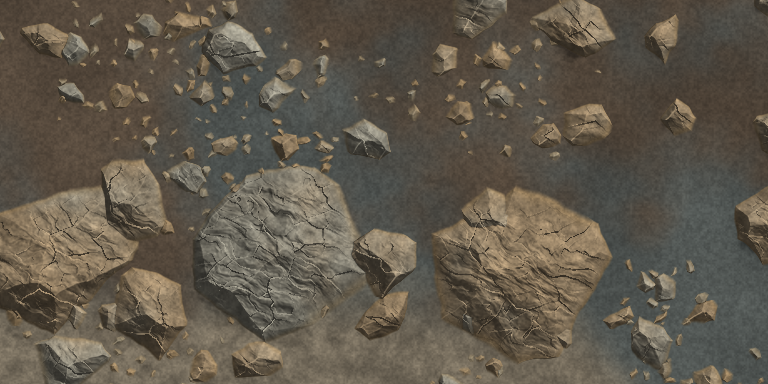
This texture is drawn by a Shadertoy shader. Its source:

```glsl
// Weathered boulders and broken slabs standing in murky shallow water, seen from above.
// Each rock is a height field cut by random planes; scattered layers of them are
// roughened with tilted facets and strata, then lit from the upper right with cast shadows.

#define LIGHT normalize(vec3(0.45, 0.62, 0.62))
#define WATER_BLUE vec3(0.315, 0.335, 0.325)
#define WATER_BROWN vec3(0.335, 0.285, 0.235)
#define SAND vec3(0.445, 0.410, 0.350)
#define ROCK_GREY vec3(0.570, 0.555, 0.500)
#define ROCK_TAN vec3(0.610, 0.525, 0.410)
#define OCHRE vec3(0.560, 0.440, 0.260)
#define SLAB_RADIUS 0.27
#define BOULDER_CELL 0.27
#define ROUGHNESS 0.20
#define GRAIN 0.16
#define TAU 6.28319

float hash(vec2 p) {
    vec3 q = fract(p.xyx * 0.1031);
    q += dot(q, q.yzx + 33.33);
    return fract((q.x + q.y) * q.z);
}

vec2 hash2(vec2 p) { return vec2(hash(p), hash(p + 47.3)); }

float noise(vec2 p) {
    vec2 i = floor(p), f = fract(p);
    f = f * f * (3.0 - 2.0 * f);
    return mix(mix(hash(i), hash(i + vec2(1, 0)), f.x),
               mix(hash(i + vec2(0, 1)), hash(i + vec2(1, 1)), f.x), f.y);
}

float fbm(vec2 p) {
    float sum = 0.0, amp = 0.53;
    for (int i = 0; i < 4; i++) {
        sum += amp * noise(p);
        p = mat2(1.6, 1.2, -1.2, 1.6) * p + 11.7;
        amp *= 0.5;
    }
    return sum;
}

// Height of one rock: steep side planes, then gentle crown planes
float rock(vec2 q, float r, float seed) {
    if (dot(q, q) > 2.2 * r * r) return -1.0;
    float turn = TAU * seed;
    q = mat2(cos(turn), sin(turn), -sin(turn), cos(turn)) * q;
    q.y *= 1.0 + 0.5 * hash(vec2(seed * 83.1, 5.0));
    float h = r;
    for (int i = 0; i < 11; i++) {
        vec2 rnd = hash2(vec2(float(i) * 7.1 + 1.0, seed * 91.7));
        bool side = i < 7;
        float a = side ? (float(i) + 0.75 * rnd.x) * TAU / 7.0 : TAU * rnd.x;
        float along = dot(q, vec2(cos(a), sin(a)));
        float plane = side ? (r * mix(0.7, 1.0, rnd.y) - along) * mix(0.9, 2.3, fract(rnd.y * 9.0))
                           : r * 0.5 - along * mix(0.25, 0.8, rnd.y);
        h = min(h, plane);
    }
    return h;
}

// Highest rock at p: x = height above water, y = seed of that rock
vec2 rocks(vec2 p) {
    vec2 best = vec2(0.0);
    p += 0.045 * (vec2(fbm(p * 7.0), fbm(p * 7.0 + 31.0)) - 0.5);
    // Row of wide slabs along the lower shore
    for (int i = 0; i < 3; i++) {
        float seed = hash(vec2(float(i) + 3.0, 8.0));
        vec2 centre = vec2(0.13 + 0.62 * float(i), 0.30 + 0.14 * (seed - 0.5));
        float h = 0.6 * rock(p - centre, SLAB_RADIUS, seed);
        if (h > best.x) best = vec2(h, seed);
    }
    // Boulders, stones and pebbles, thinned out along the open channel
    float cell = BOULDER_CELL;
    for (int layer = 0; layer < 3; layer++) {
        vec2 home = floor(p / cell);
        for (int k = 0; k < 9; k++) {
            vec2 id = home + vec2(k % 3 - 1, k / 3 - 1);
            vec2 key = id + float(layer) * 37.0 + 5.0;
            vec2 centre = (id + 0.5 + 0.6 * (hash2(key) - 0.5)) * cell;
            float channel = abs(centre.y - 0.72 + 0.1 * centre.x * centre.x);
            float chance = layer == 0 ? 0.25 + 0.6 * smoothstep(0.03, 0.18, channel)
                                      : 0.7 * smoothstep(0.4, 0.75, noise(centre * 4.0 + 9.0));
            float seed = hash(key + 19.0);
            if (hash(key + 71.0) > chance) continue;
            float h = rock(p - centre, cell * mix(0.22, 0.5, hash(key + 53.0)), seed);
            if (h > best.x) best = vec2(h, seed);
        }
        cell *= 0.42;
    }
    return best;
}

// Randomly tilted plates of a Voronoi pattern
float facets(vec2 p) {
    vec2 home = floor(p), nearest = vec2(9.0), owner = home;
    for (int k = 0; k < 9; k++) {
        vec2 id = home + vec2(k % 3 - 1, k / 3 - 1);
        vec2 d = p - id - hash2(id);
        if (dot(d, d) < dot(nearest, nearest)) { nearest = d; owner = id; }
    }
    return dot(nearest, hash2(owner + 13.0) - 0.5);
}

vec2 surface(vec2 p) {
    vec2 s = rocks(p);
    vec2 q = mat2(0.85, 0.53, -0.53, 0.85) * p + 0.09 * fbm(p * 9.0);
    float detail = facets(q * vec2(6.0, 12.0)) / 9.0 + facets(q * vec2(17.0, 30.0)) / 24.0
                 + 0.10 * (fbm(q * vec2(14.0, 34.0)) - 0.5);
    s.x += ROUGHNESS * detail * smoothstep(0.0, 0.04, s.x);
    return s;
}

void mainImage(out vec4 fragColor, in vec2 fragCoord) {
    vec2 p = fragCoord / iResolution.y;
    float e = 0.004;
    vec2 s = surface(p);
    vec3 n = normalize(vec3(s.x - surface(p + vec2(e, 0)).x, s.x - surface(p + vec2(0, e)).x, e));

    // Cast shadow
    vec2 toward = normalize(LIGHT.xy);
    float block = 0.0;
    for (int i = 1; i < 8; i++) {
        float t = 0.017 * float(i);
        block = max(block, rocks(p + toward * t).x - s.x - t * 0.8);
    }
    float lit = 1.0 - smoothstep(0.002, 0.03, block);

    // Water and sandy shore
    float cloud = fbm(p * 3.0 + 4.0), mottle = fbm(p * 24.0);
    float brown = smoothstep(0.35, 0.7, cloud + 0.3 * (p.y - 0.5) - 0.12 * (p.x - 0.7));
    vec3 ground = mix(WATER_BLUE, WATER_BROWN, brown) * (0.78 + 0.36 * fbm(p * 5.0 + 20.0));
    float shore = p.y + 0.3 * (cloud - 0.5) + 0.35 * smoothstep(1.4, 1.8, p.x);
    ground = mix(ground, SAND * (0.75 + 0.5 * mottle), smoothstep(0.34, 0.12, shore));
    ground *= mix(0.62, 1.0, lit);

    // Stone
    float tint = smoothstep(0.3, 0.75, 0.5 * fract(s.y * 13.7) + 0.6 * fbm(p * 6.0 + 50.0));
    vec3 stone = mix(ROCK_GREY, ROCK_TAN, tint) * (0.76 + 0.42 * mottle);
    stone = mix(stone, OCHRE, 0.45 * smoothstep(0.016, 0.0, s.x));
    stone *= 0.38 + 0.74 * max(dot(n, LIGHT), 0.0) * mix(0.3, 1.0, lit);

    vec3 col = mix(ground, stone, smoothstep(0.0, 0.007, s.x));
    col *= 1.0 + GRAIN * (noise(p * 230.0) - 0.5) + GRAIN * (noise(p * 110.0 + 7.0) - 0.5);
    fragColor = vec4(col, 1.0);
}
```
